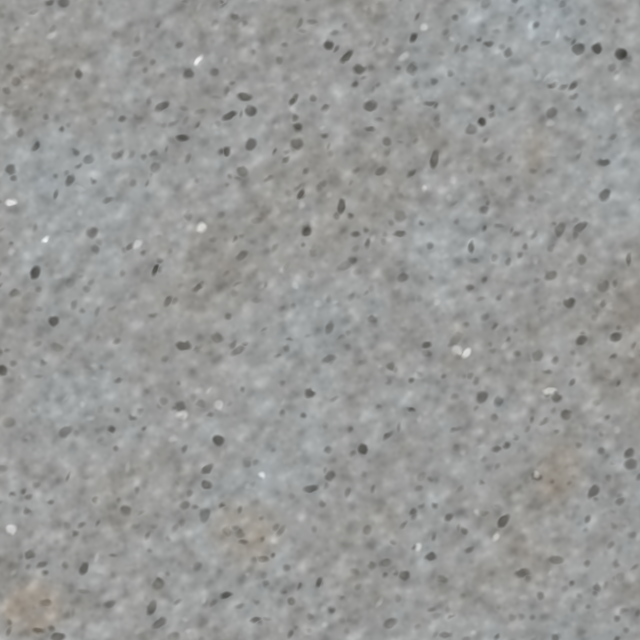
A WebGL 1 fragment shader for this texture:

```glsl
precision highp float;
// Weathered grey concrete: soft mottled grain, dark pits, pale chips and faint rusty stains.

uniform vec2 u_resolution;

const vec3 BASE_GREY = vec3(0.606, 0.611, 0.606);
const vec3 PIT_TINT = vec3(0.98, 1.01, 1.04);      // light removed by a pit
const vec3 STAIN_TINT = vec3(0.005, -0.035, -0.075);
const vec3 COOL_TINT = vec3(-0.012, 0.0, 0.010);
const float SLANT = 0.6;              // common direction of the grains, radians
const float GRAIN_STRETCH = 1.3;
const float COARSE_CELLS = 74.0;
const float FINE_CELLS = 125.0;
const float PATCH_CELLS = 27.0;
const float BROAD_CELLS = 6.0;
const float COARSE_CONTRAST = 0.076;
const float FINE_CONTRAST = 0.032;
const float PATCH_CONTRAST = 0.030;
const float BROAD_CONTRAST = 0.022;
const float EDGE_WARP = 0.0022;
const float EDGE_SOFTNESS = 0.0035;

vec4 hash4(vec2 p, float seed) {
  vec4 q = fract(vec4(p.xyx, p.y + seed) * vec4(0.1031, 0.1030, 0.0973, 0.1099) + seed * 0.137);
  q += dot(q, q.wzxy + 33.33);
  return fract((q.xxyz + q.yzzw) * q.zywx);
}

mat2 rotation(float angle) {
  float c = cos(angle), s = sin(angle);
  return mat2(c, -s, s, c);
}

// Cellular noise: one soft blob of random sign and weight per cell.
float blobNoise(vec2 p, float seed) {
  vec2 cell = floor(p);
  float sum = 0.0;
  for (int j = -1; j <= 1; j++) {
    for (int i = -1; i <= 1; i++) {
      vec2 id = cell + vec2(float(i), float(j));
      vec4 h = hash4(id, seed);
      vec2 d = p - id - h.xy;
      sum += (2.0 * h.z - 1.0) * exp(-4.0 * dot(d, d));
    }
  }
  return sum;
}

// Scattered slanted ovals; radii are in canvas units. Returns the strongest cover.
float speckles(vec2 uv, float cells, float chance, vec2 radii, float soft, float seed) {
  vec2 p = uv * cells;
  vec2 cell = floor(p);
  float cover = 0.0;
  for (int j = -1; j <= 1; j++) {
    for (int i = -1; i <= 1; i++) {
      vec2 id = cell + vec2(float(i), float(j));
      vec4 place = hash4(id, seed);
      vec4 shape = hash4(id, seed + 7.0);
      vec2 d = (p - id - place.xy) / cells;
      d = rotation(SLANT + 1.6 * (shape.x - 0.5)) * d;
      float stretch = mix(1.0, 1.5, shape.y * shape.y);
      float dist = length(d * vec2(1.0 / stretch, stretch));
      float radius = mix(radii.x, radii.y, shape.z);
      float oval = 1.0 - smoothstep(radius - soft, radius + soft, dist);
      cover = max(cover, oval * step(place.z, chance) * mix(0.4, 1.0, shape.w));
    }
  }
  return cover;
}

void main() {
  vec2 uv = gl_FragCoord.xy / u_resolution.y;

  // Mottled ground in four sizes
  vec2 slanted = rotation(SLANT) * uv * vec2(1.0);
  slanted.x /= GRAIN_STRETCH;
  float coarse = blobNoise(slanted * COARSE_CELLS + 200.0, 1.0);
  float fine = blobNoise(uv * FINE_CELLS, 2.0);
  float patches = blobNoise(uv * PATCH_CELLS, 3.0);
  float broad = blobNoise(uv * BROAD_CELLS, 4.0);
  vec3 color = BASE_GREY + COARSE_CONTRAST * coarse + FINE_CONTRAST * fine
             + PATCH_CONTRAST * patches + BROAD_CONTRAST * broad;
  color += COOL_TINT * (broad + 0.6 * patches);

  // Rusty stains with ragged soft borders
  vec2 ragged = uv + 0.012 * vec2(patches, blobNoise(uv * PATCH_CELLS, 5.0));
  float stain = speckles(ragged, 5.0, 0.22, vec2(0.025, 0.055), 0.024, 11.0);
  color += STAIN_TINT * stain * (0.8 + 0.5 * patches);

  // Pits, large and small, gathered loosely in groups
  vec2 warped = uv + EDGE_WARP * vec2(coarse, fine);
  float largePits = speckles(warped, 24.0, 0.28, vec2(0.005, 0.0095), EDGE_SOFTNESS, 21.0);
  float smallPits = speckles(warped, 46.0, 0.24, vec2(0.003, 0.0055), EDGE_SOFTNESS, 31.0);
  float pits = max(0.25 * largePits, 0.17 * smallPits);
  color -= PIT_TINT * pits * clamp(0.9 + 0.7 * patches, 0.4, 1.3);

  // Pale chips and a few bright flecks
  float chips = speckles(warped, 40.0, 0.10, vec2(0.003, 0.006), EDGE_SOFTNESS, 41.0);
  float flecks = speckles(warped, 20.0, 0.025, vec2(0.004, 0.008), EDGE_SOFTNESS, 51.0);
  color += 0.09 * chips + 0.28 * flecks;

  gl_FragColor = vec4(clamp(color, 0.0, 1.0), 1.0);
}
```
